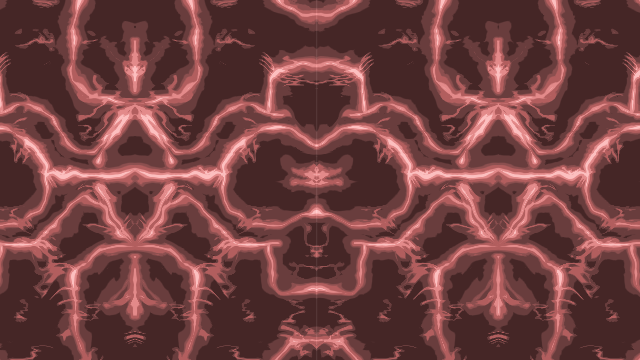
Reproduce this pattern procedurally as a Shadertoy shader.

```glsl
// Mirrored tiles of fleshy ridges around dark hollows, cut into six flat rose tones.

const float TILE = 0.5046;                  // half period, in canvas heights
const vec2 CENTER = vec2(0.8796, 0.509);    // main mirror point

float hash(vec2 p) {
    p = fract(p * vec2(0.1031, 0.1137));
    p += dot(p, p.yx + 33.33);
    return fract((p.x + p.y) * p.x * 91.7);
}

// Linear noise on triangles: its contours are straight-edged shards
float facetNoise(vec2 p) {
    vec2 i = floor(p), f = p - i;
    float a = hash(i), c = hash(i + 1.0);
    vec2 side = f.x > f.y ? vec2(1, 0) : vec2(0, 1);
    float b = hash(i + side);
    return a + (b - a) * max(f.x, f.y) + (c - b) * min(f.x, f.y);
}

float facetFbm(vec2 p) {
    float sum = 0.0, amp = 0.55;
    for (int i = 0; i < 3; i++) {
        sum += amp * facetNoise(p);
        p = mat2(1.5, 1.2, -1.2, 1.5) * p + 17.3;
        amp *= 0.5;
    }
    return sum / 0.9625;
}

float softNoise(vec2 p) {
    vec2 i = floor(p), f = p - i;
    f = f * f * (3.0 - 2.0 * f);
    return mix(mix(hash(i), hash(i + vec2(1, 0)), f.x),
               mix(hash(i + vec2(0, 1)), hash(i + 1.0), f.x), f.y);
}

vec2 softNoise2(vec2 p) {
    return vec2(softNoise(p), softNoise(p + 41.7)) - 0.5;
}

float segment(vec2 p, vec2 a, vec2 b) {
    vec2 ab = b - a;
    return length(p - a - ab * clamp(dot(p - a, ab) / dot(ab, ab), 0.0, 1.0));
}

// Distance to a quadratic curve from a to c, pulled toward b
float curve(vec2 p, vec2 a, vec2 b, vec2 c) {
    float d = 9.0;
    vec2 last = a;
    for (int i = 1; i <= 7; i++) {
        float t = float(i) / 7.0;
        vec2 next = mix(mix(a, b, t), mix(b, c, t), t);
        d = min(d, segment(p, last, next));
        last = next;
    }
    return d;
}

// Distance to the ridge network of one tile; x and y run from 0 to 1
float ridges(vec2 p) {
    // Paired central lobes and the bar between them
    float d = curve(p, vec2(0.49, 0.0), vec2(0.49, 0.22), vec2(0.27, 0.25));
    d = min(d, curve(p, vec2(0.27, 0.25), vec2(0.12, 0.27), vec2(0.0, 0.19)));
    d = min(d, segment(p, vec2(0.0, 0.03), vec2(0.12, 0.03)) + 0.012);
    // Horizontal strand and the triangular hollow beside it
    d = min(d, segment(p, vec2(0.5, 0.0), vec2(1.0, 0.0)));
    d = min(d, curve(p, vec2(0.8, 0.07), vec2(0.9, 0.27), vec2(1.0, 0.38)));
    // Small side lobe
    d = min(d, curve(p, vec2(0.53, 0.33), vec2(0.68, 0.05), vec2(0.83, 0.18)));
    d = min(d, curve(p, vec2(0.83, 0.18), vec2(0.88, 0.32), vec2(1.0, 0.38)));
    // Sloping band and the rounded box above the lobes
    d = min(d, curve(p, vec2(0.53, 0.33), vec2(0.4, 0.4), vec2(0.2, 0.36)));
    d = min(d, curve(p, vec2(0.27, 0.38), vec2(0.25, 0.48), vec2(0.25, 0.55)));
    d = min(d, curve(p, vec2(0.25, 0.55), vec2(0.25, 0.65), vec2(0.0, 0.63)));
    // Large bulb with its stem and thin arms
    d = min(d, curve(p, vec2(0.71, 1.02), vec2(0.68, 0.8), vec2(0.65, 0.65)));
    d = min(d, curve(p, vec2(0.65, 0.65), vec2(0.64, 0.41), vec2(1.0, 0.39)));
    d = min(d, segment(p, vec2(1.0, 0.46), vec2(1.0, 0.77)));
    d = min(d, segment(p, vec2(0.98, 0.58), vec2(0.84, 0.7)) + 0.03);
    // Arc at the tile end
    return min(d, curve(p, vec2(0.0, 0.9), vec2(0.15, 0.89), vec2(0.22, 1.02)));
}

// Height of the surface: ridges, uneven sheen and loose flakes in the hollows
float surface(vec2 p) {
    vec2 warp = 0.07 * softNoise2(p * 6.0 + 5.0) + 0.03 * softNoise2(p * 17.0);
    warp.x *= sin(3.14159 * p.x);
    vec2 q = p + warp;
    float ridge = exp(-ridges(vec2(q.x, abs(q.y))) / 0.055);
    vec2 swirl = p + 0.16 * softNoise2(p * 7.0 + 23.0);
    float grain = facetFbm(swirl * vec2(9.0, 13.0) + 60.0);
    float crease = 1.0 - abs(2.0 * facetFbm(swirl * vec2(8.0, 14.0) + 90.0) - 1.0);
    float patches = smoothstep(0.45, 0.65, softNoise(p * 8.0 + 70.0));
    float flakes = smoothstep(0.78, 1.0, crease) * patches * (1.0 - ridge);
    return ridge * mix(0.82, 1.1, softNoise(p * 9.0 + 30.0))
         + 0.5 * (grain - 0.5) + 0.6 * flakes;
}

vec3 layer(vec3 under, vec3 tone, float level, float height, float blur) {
    return mix(under, tone, smoothstep(level - blur, level + blur, height));
}

void mainImage(out vec4 fragColor, in vec2 fragCoord) {
    vec2 p = (fragCoord / iResolution.y - CENTER) / TILE;
    vec2 folded = vec2(abs(mod(p.x + 1.0, 2.0) - 1.0), p.y);
    float height = surface(folded);
    float blur = clamp(0.7 * fwidth(height), 0.004, 0.05);

    vec3 color = vec3(0.27, 0.15, 0.15);
    color = layer(color, vec3(0.41, 0.24, 0.24), 0.25, height, blur);
    color = layer(color, vec3(0.55, 0.31, 0.31), 0.51, height, blur);
    color = layer(color, vec3(0.70, 0.37, 0.37), 0.60, height, blur);
    color = layer(color, vec3(0.89, 0.54, 0.54), 0.80, height, blur);
    color = layer(color, vec3(0.99, 0.75, 0.75), 0.96, height, blur);
    // Faint seam on the main mirror axis
    color += 0.06 * smoothstep(0.006, 0.002, abs(p.x));
    fragColor = vec4(color, 1.0);
}
```
